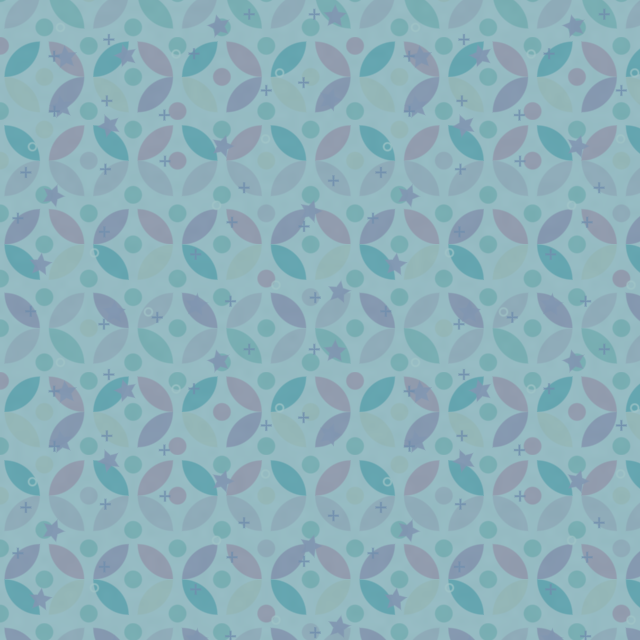
Reproduce this pattern procedurally as a WebGL 1 fragment shader.

```glsl
precision highp float;
// Muted teal print: rings of four lens leaves on a checkered lattice, with dots
// between them and stars, crosses and small circles scattered on top. Leaves come
// from folded circle intersections; the scatter is hashed and wraps on a tile.

uniform vec2 u_resolution;

float hash(vec2 c) {
  vec3 q = fract(c.xyx * 0.1031);
  q += dot(q, q.yzx + 33.33);
  return fract((q.x + q.y) * q.z);
}

float valueNoise(vec2 p) {
  vec2 i = floor(p), f = fract(p);
  f = f * f * (3.0 - 2.0 * f);
  return mix(mix(hash(i), hash(i + vec2(1, 0)), f.x),
             mix(hash(i + vec2(0, 1)), hash(i + vec2(1, 1)), f.x), f.y);
}

// Units across the canvas; one unit is one leaf column.
const float COLUMNS = 14.42;
const float ROW = 1.887;

float cover(float d) {
  float soft = COLUMNS / u_resolution.y;
  return 1.0 - smoothstep(-soft, soft, d);
}

// Dyes: 0 teal, 1 mauve, 2 purple, 3 pale green, 4 grey blue, 5 aqua.
vec3 dye(float i) {
  if (i < 0.5) return vec3(0.395, 0.648, 0.690);
  if (i < 1.5) return vec3(0.570, 0.612, 0.682);
  if (i < 2.5) return vec3(0.522, 0.598, 0.690);
  if (i < 3.5) return vec3(0.578, 0.715, 0.718);
  if (i < 4.5) return vec3(0.560, 0.672, 0.724);
  return vec3(0.472, 0.682, 0.700);
}

// Leaf dye by row in the tile, half of the ring and column parity.
float leafDye(float row, bool lower, bool oddColumn) {
  vec4 dyes = lower ? (oddColumn ? vec4(2, 4, 3, 5) : vec4(3, 4, 0, 4))
                    : (oddColumn ? vec4(1, 1, 1, 4) : vec4(0, 0, 2, 2));
  return dot(dyes, vec4(equal(vec4(0, 1, 2, 3), vec4(row))));
}

// Mostly aqua dots, with a few mauve, pale green and grey ones.
float dotDye(float h) {
  return h < 0.66 ? 5.0 : h < 0.77 ? 1.0 : h < 0.88 ? 3.0 : 4.0;
}

// Jittered n by n grid on the 8 column, 4 row tile: local position and a random.
vec3 scatter(vec2 p, float n, float seed) {
  vec2 cell = vec2(8.0, 4.0 * ROW) / n;
  vec2 id = floor(mod(floor(p / cell) + 0.5, n)) + seed;
  vec2 jitter = 0.15 + 0.7 * vec2(hash(id), hash(id + 17.3));
  return vec3((fract(p / cell) - jitter) * cell, hash(id + 41.7));
}

float leaf(vec2 q) {
  return max(length(q - vec2(0.102, 0.0)), length(q - vec2(0.897, 0.795))) - 0.795;
}

float star(vec2 q, float tilt) {
  float sector = 6.2832 / 5.0;
  float turn = atan(q.x, -q.y) + tilt;
  float w = abs(mod(turn + 0.5 * sector, sector) - 0.5 * sector);
  return dot(length(q) * vec2(cos(w), sin(w)) - vec2(0.26, 0.0), vec2(0.44, 0.898));
}

float plus(vec2 q) {
  q = abs(q);
  return max(max(q.x, q.y) - 0.12, min(q.x, q.y) - 0.021);
}

void main() {
  vec2 uv = gl_FragCoord.xy / u_resolution;
  vec2 p = vec2(uv.x, 1.0 - uv.y) * COLUMNS;

  // Lattice: alternate rows slide by one column.
  float group = floor((p.y - 1.733) / ROW + 0.48);
  float row = floor(mod(group + 0.5, 4.0));
  float y = p.y - 1.733 - ROW * group;
  float x = mod(p.x + mod(row, 2.0), 2.0) - 1.0;
  bool lower = y > 0.0;

  vec3 color = vec3(0.586, 0.733, 0.763);

  // Leaves
  bool oddColumn = mod(floor(p.x), 2.0) > 0.5;
  color = mix(color, dye(leafDye(row, lower, oddColumn)), cover(leaf(abs(vec2(x, y)))));

  // Dots inside the rings and between neighbouring rings
  bool between = abs(x) > 0.5;
  vec2 center = between ? vec2(1.0, lower ? 0.77 : -0.70) : vec2(0.0);
  float slot = between ? (lower ? 2.0 : 0.0) : 1.0;
  float h = hash(vec2(mod(floor(p.x + 0.5), 8.0) + 3.0, row * 3.0 + slot + 11.0));
  float disc = length(vec2(abs(x), y) - center) - 0.2;
  color = mix(color, dye(dotDye(h)), cover(disc));

  // Scattered stars, thin circles and crosses
  vec3 s = scatter(p, 4.0, 5.0);
  float starMask = cover(star(s.xy, s.z - 0.5)) * step(s.z, 0.9);
  color = mix(color, vec3(0.505, 0.590, 0.695), 0.92 * starMask);
  vec3 c = scatter(p, 3.0, 23.0);
  color = mix(color, vec3(0.63, 0.77, 0.78), 0.75 * cover(abs(length(c.xy) - 0.085) - 0.02));
  color = mix(color, vec3(0.44, 0.56, 0.68), 0.9 * cover(plus(scatter(p, 5.0, 59.0).xy)));

  // Faint cloth mottling
  color += 0.012 * (valueNoise(p * 5.0) - 0.5);
  gl_FragColor = vec4(color, 1.0);
}
```
